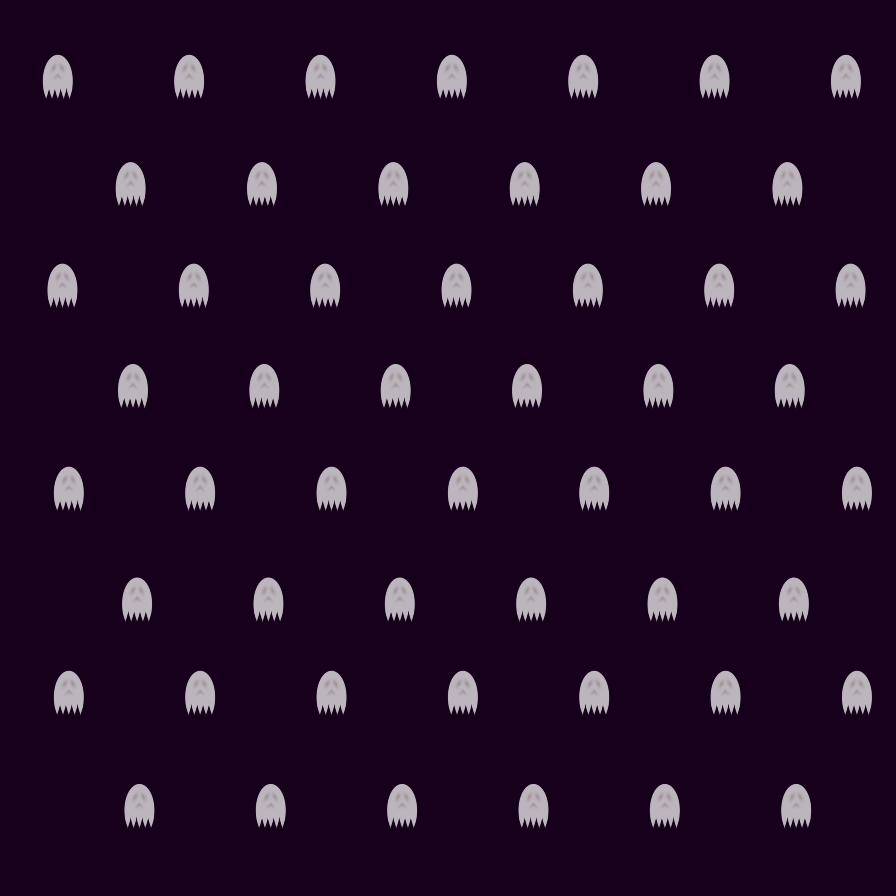
This pattern is drawn by a WebGL 2 fragment shader. Its source:

```glsl
#version 300 es
precision highp float;

uniform vec2 u_resolution;
out vec4 fragColor;

// Colours
const vec3 NIGHT = vec3(0.09, 0.0, 0.11);
const vec3 SHEET = vec3(0.74, 0.71, 0.74);
const vec3 SMUDGE = vec3(0.61, 0.56, 0.58);

// Layout in canvas units: each row starts at its own uneven position
const int ROWS = 8;
const float LAST_COLUMN = 6.0;
const float COLUMN_PITCH = 0.1466;
const vec2 ROW_START[ROWS] = vec2[ROWS](
    vec2(0.0645, 0.9098), vec2(0.1458, 0.7900),
    vec2(0.0697, 0.6767), vec2(0.1484, 0.5647),
    vec2(0.0768, 0.4501), vec2(0.1530, 0.3264),
    vec2(0.0768, 0.2223), vec2(0.1556, 0.0960));

// Ghost proportions in units of its half width
const float HALF_WIDTH = 0.0167;
const float TOP_RADIUS = 1.74;
const float BOTTOM_RADIUS = 2.03;
const float HEM_Y = -1.16;
const float TOOTH_PITCH = 0.39;
const float TOOTH_DEPTH = 0.62;
const float TOOTH_CURVE = 1.25;
const float TOOTH_SLOPE_SCALE = 0.3;

// Soft hollows on the sheet
const vec2 EYE_POS = vec2(0.27, 0.87);
const vec2 EYE_SIZE = vec2(0.15, 0.25);
const float EYE_TILT = 0.35;
const float MOUTH_Y = 0.37;
const float MOUTH_DROOP = 0.75;
const vec2 MOUTH_SIZE = vec2(0.22, 0.13);

// Approximate distance to an axis-aligned ellipse
float ellipseDistance(vec2 p, vec2 radii) {
    float k = length(p / radii);
    float gradient = length(p / (radii * radii));
    return k * (k - 1.0) / max(gradient, 0.001);
}

// Egg-shaped sheet cut by a ragged hem
float ghostDistance(vec2 p) {
    float verticalRadius = p.y > 0.0 ? TOP_RADIUS : BOTTOM_RADIUS;
    float egg = ellipseDistance(p, vec2(1.0, verticalRadius));
    float tooth = 2.0 * abs(fract(p.x / TOOTH_PITCH + 0.5) - 0.5);
    float hemEdge = HEM_Y + TOOTH_DEPTH * pow(tooth, TOOTH_CURVE);
    return max(egg, (hemEdge - p.y) * TOOTH_SLOPE_SCALE);
}

float softSpot(vec2 p, vec2 size) {
    vec2 q = p / size;
    return exp(-dot(q, q));
}

// Mirrored slanting eyes and a drooping mouth
float hollows(vec2 p) {
    vec2 eye = vec2(abs(p.x), p.y) - EYE_POS;
    eye.x += EYE_TILT * eye.y;
    vec2 mouth = vec2(p.x, p.y - MOUTH_Y + MOUTH_DROOP * abs(p.x));
    return max(0.85 * softSpot(eye, EYE_SIZE), 0.8 * softSpot(mouth, MOUTH_SIZE));
}

void main() {
    float side = min(u_resolution.x, u_resolution.y);
    vec2 uv = gl_FragCoord.xy / side;
    float pixel = 1.0 / (side * HALF_WIDTH);

    vec3 color = NIGHT;
    for (int row = 0; row < ROWS; row++) {
        // Nearest ghost in this row
        vec2 p = uv - ROW_START[row];
        p.x -= COLUMN_PITCH * clamp(round(p.x / COLUMN_PITCH), 0.0, LAST_COLUMN);
        p /= HALF_WIDTH;

        float coverage = 1.0 - smoothstep(-0.6 * pixel, 0.6 * pixel, ghostDistance(p));
        vec3 ghost = mix(SHEET, SMUDGE, hollows(p));
        color = mix(color, ghost, coverage);
    }
    fragColor = vec4(color, 1.0);
}
```
